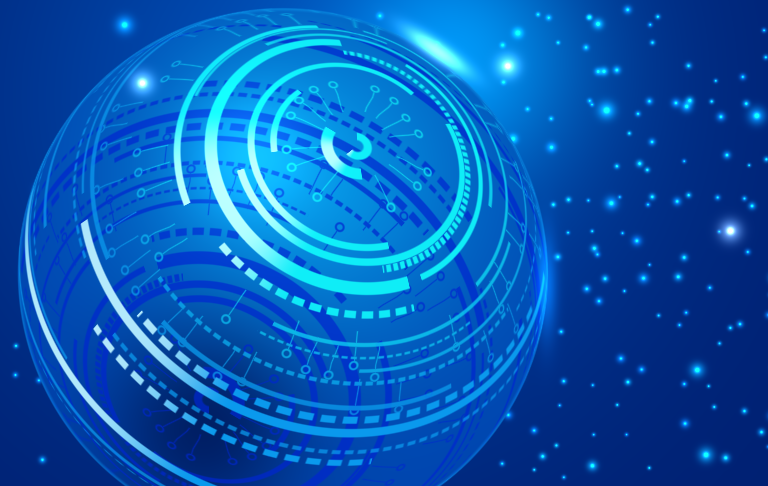
A WebGL 1 fragment shader for this background:

```glsl
precision highp float;
// A translucent circuit globe with glowing rings in front of a starry blue backdrop.
uniform vec2 u_resolution;

const float TAU = 6.28319;
const float GLOBE_RADIUS = 0.545;
const vec2 GLOBE_CENTER = vec2(0.582, 0.438);
const vec3 AXIS = vec3(0.28, 0.48, 0.831);
const vec3 NAVY = vec3(0.0, 0.12, 0.44);
const vec3 ROYAL = vec3(0.0, 0.15, 0.81);
const vec3 AZURE = vec3(0.04, 0.60, 0.93);
const vec3 CYAN = vec3(0.06, 0.93, 0.97);
const vec3 ICE = vec3(0.82, 0.97, 1.0);

float hash(vec2 p) {
  return fract(sin(dot(p, vec2(127.1, 311.7))) * 43758.5);
}

float glow(vec2 p, vec2 center, float size) {
  vec2 d = (p - center) / size;
  return exp(-dot(d, d));
}

// Soft halo with a small hard core
float flare(vec2 p, vec2 center, float size) {
  return 0.55 * glow(p, center, size) + glow(p, center, size * 0.32);
}

// Angle from the globe axis (x) and turn around it (y)
vec2 toPolar(vec3 n) {
  vec3 east = normalize(vec3(1.0, 0.0, 0.0) - AXIS * AXIS.x);
  vec3 north = cross(AXIS, east);
  return vec2(acos(clamp(dot(n, AXIS), -1.0, 1.0)), atan(dot(n, north), dot(n, east)));
}

// One arc of a ring, cut into dashes when count is above zero
float ring(vec2 q, float radius, float halfWidth, float start, float span, float count, float aa) {
  float band = 1.0 - smoothstep(halfWidth - aa, halfWidth + aa, abs(q.x - radius));
  float turnAA = aa / max(sin(q.x), 0.05);
  float d = mod(q.y - start, TAU);
  float arc = smoothstep(0.0, turnAA, d) * (1.0 - smoothstep(span - turnAA, span, d));
  float cell = abs(fract(q.y * count / TAU) - 0.5);
  float cut = turnAA * count / TAU;
  float dash = count > 0.0 ? 1.0 - smoothstep(0.33 - cut, 0.33 + cut, cell) : 1.0;
  return band * arc * dash;
}

float mainRings(vec2 q, float aa) {
  float m = ring(q, 0.05, 0.014, 3.9, 4.0, 0.0, aa);
  m = max(m, ring(q, 0.12, 0.022, 2.6, 2.3, 0.0, aa));
  m = max(m, ring(q, 0.32, 0.012, 2.3, 1.0, 0.0, aa));
  m = max(m, ring(q, 0.405, 0.013, 0.9, 4.2, 0.0, aa));
  m = max(m, ring(q, 0.46, 0.014, 3.4, 3.4, 0.0, aa));
  m = max(m, ring(q, 0.49, 0.014, 5.0, 2.9, 100.0, aa));
  m = max(m, ring(q, 0.56, 0.024, 1.6, 3.6, 0.0, aa));
  m = max(m, ring(q, 0.56, 0.012, 5.3, 2.1, 0.0, aa));
  m = max(m, ring(q, 0.66, 0.014, 3.8, 1.4, 56.0, aa));
  m = max(m, ring(q, 0.695, 0.014, 1.7, 1.8, 0.0, aa));
  m = max(m, ring(q, 1.09, 0.016, 3.8, 2.2, 64.0, aa));
  m = max(m, ring(q, 1.15, 0.020, 3.3, 2.9, 0.0, aa));
  m = max(m, ring(q, 1.30, 0.016, 3.7, 1.3, 72.0, aa));
  return max(m, ring(q, 1.60, 0.024, 2.9, 1.9, 0.0, aa));
}

// Scattered thinner arcs and dashed arcs
float fineRings(vec2 q, float aa) {
  float m = 0.0;
  for (int i = 0; i < 24; i++) {
    float k = float(i);
    float h = hash(vec2(k, 3.7));
    float count = h > 0.55 ? 60.0 + floor(h * 70.0) : 0.0;
    float width = mix(0.003, 0.015, hash(vec2(k, 9.1)));
    float span = 0.8 + 2.2 * hash(vec2(k, 5.3));
    m = max(m, ring(q, 0.62 + k * 0.052, width, TAU * hash(vec2(k, 1.9)), span, count, aa));
  }
  return m;
}

// Bent radial traces, each ending in a small open node
float circuits(vec2 q, float radius, float sectors, float aa) {
  float turn = fract(q.y / TAU) * sectors;
  float h = hash(vec2(floor(turn), radius));
  vec2 p = vec2((fract(turn) - 0.5) * TAU / sectors * sin(q.x), q.x - radius - 0.09 * h);
  float node = abs(length(p) - 0.015) - 0.004;
  float bend = 0.025 * (h - 0.5) * clamp(-p.y * 16.0 - 0.8, 0.0, 1.0);
  float trace = max(abs(p.x - bend) - 0.002, abs(p.y + 0.075) - 0.06);
  return step(0.4, h) * (1.0 - smoothstep(-aa, aa, min(node, trace)));
}

float allCircuits(vec2 q, float aa) {
  float m = max(circuits(q, 0.22, 22.0, aa), circuits(q, 0.82, 54.0, aa));
  return max(m, circuits(q, 1.0, 60.0, aa));
}

vec3 backdrop(vec2 p) {
  vec3 c = mix(NAVY, vec3(0.0, 0.31, 0.72), glow(p, vec2(0.65, 0.8), 0.68));
  return c + vec3(0.0, 0.32, 0.30) * glow(p, vec2(0.95, 0.88), 0.25);
}

vec3 globe(vec2 s, vec2 p, float r) {
  float depth = sqrt(max(1.0 - r * r, 0.0));
  float aa = 0.9 / (GLOBE_RADIUS * u_resolution.y * max(depth, 0.12));
  vec3 c = mix(vec3(0.0, 0.26, 0.68), vec3(0.02, 0.58, 0.89), glow(p, vec2(0.63, 0.64), 0.38));
  c = mix(c, vec3(0.0, 0.09, 0.34), 0.85 * glow(p, vec2(0.42, 0.12), 0.20));
  // Far side, seen through the shell
  vec2 far = toPolar(vec3(-s, depth));
  float farInk = max(mainRings(far, aa), max(fineRings(far, aa), allCircuits(far, aa)));
  c = mix(c, ROYAL, 0.72 * farInk);
  // Near side, brightest toward the lower left of each ring
  vec2 near = toPolar(vec3(s, depth));
  vec3 ink = mix(CYAN, AZURE, smoothstep(0.6, 1.1, near.x));
  float gleam = smoothstep(0.72, 1.0, cos(near.y - 3.6));
  c = mix(c, ink, 0.75 * max(fineRings(near, aa), allCircuits(near, aa)));
  c = mix(c, mix(ink, ICE, 0.85 * gleam), mainRings(near, aa));
  c += vec3(0.05, 0.22, 0.2) * glow(p, vec2(0.51, 0.68), 0.13);
  return mix(c, AZURE, 0.5 * smoothstep(0.985, 1.0, r));
}

// Jittered grid of stars, denser on the right
vec3 stars(vec2 p) {
  vec3 light = vec3(0.0);
  for (int i = 0; i < 3; i++) {
    float scale = 6.0 + 5.0 * float(i);
    vec2 id = floor(p * scale);
    float h = hash(id + float(i) * 17.0);
    vec2 spot = (id + 0.28 + 0.44 * vec2(hash(id + 4.1), hash(id + 8.6))) / scale;
    float chance = mix(0.12, 0.55, smoothstep(0.9, 1.15, spot.x));
    float size = mix(0.005, 0.016, h * h / (chance * chance)) * 6.0 / scale + 0.002;
    light += step(h, chance) * flare(p, spot, size) * mix(AZURE, CYAN, hash(id + 2.3));
  }
  return light;
}

void main() {
  vec2 p = gl_FragCoord.xy / u_resolution.y;
  vec2 s = (p - GLOBE_CENTER) / GLOBE_RADIUS;
  float r = length(s);
  float edge = 1.0 / (GLOBE_RADIUS * u_resolution.y);
  float inside = 1.0 - smoothstep(1.0 - edge, 1.0 + edge, r);
  vec3 color = mix(backdrop(p) + stars(p), globe(s, p, r), inside);
  // Rim lights and bright flares
  vec2 rim = mat2(0.82, 0.57, -0.57, 0.82) * (p - vec2(0.90, 0.895));
  color += ICE * 0.8 * glow(rim / vec2(4.0, 1.0), vec2(0.0), 0.017);
  color += AZURE * 0.4 * glow((p - vec2(1.125, 0.41)) / vec2(1.0, 5.0), vec2(0.0), 0.02);
  color += ICE * (flare(p, vec2(1.045, 0.864), 0.022) + flare(p, vec2(1.503, 0.525), 0.022));
  color += ICE * flare(p, vec2(0.293, 0.829), 0.022);
  gl_FragColor = vec4(min(color, 1.0), 1.0);
}
```
